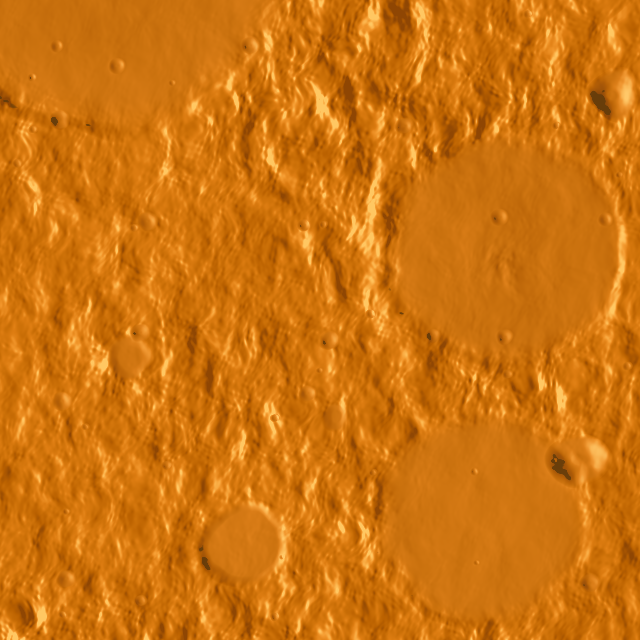
Write a WebGL 1 fragment shader that draws this texture.

```glsl
precision highp float;
// Cratered desert highland seen from above, lit low from the left.
// A height field of craters, scarps and rough ground is differenced
// along the light, and the slope picks a colour from an orange ramp.
uniform vec2 u_resolution;

float hash(vec2 p) {
  vec3 q = fract(vec3(p.xyx) * 0.1031);
  q += dot(q, q.yzx + 33.33);
  return fract((q.x + q.y) * q.z);
}

float noise(vec2 p) {
  vec2 i = floor(p), f = fract(p);
  f = f * f * (3.0 - 2.0 * f);
  return mix(mix(hash(i), hash(i + vec2(1, 0)), f.x),
             mix(hash(i + vec2(0, 1)), hash(i + vec2(1, 1)), f.x), f.y);
}

vec2 noise2(vec2 p) {
  return vec2(noise(p), noise(p + 57.3)) - 0.5;
}

// Carves one crater; land.x is height, land.y is surface roughness.
void crater(inout vec2 land, vec2 offset, float radius, float wallWidth, float depth) {
  float d = length(offset) / radius;
  float wall = smoothstep(1.0 - wallWidth, 1.0, d);
  float ejecta = 0.12 * wall * exp(-5.0 * max(d - 1.0, 0.0));
  land.x += depth * (wall - 1.0 + ejecta);
  land.y *= mix(0.17, 1.0, smoothstep(0.75, 1.0, d));
}

// Small bowls, at most one in each grid cell.
void smallCraters(inout vec2 land, vec2 p) {
  for (int i = 0; i < 2; i++) {
    float level = float(i);
    float cells = 7.0 + 6.0 * level;
    vec2 id = floor(p * cells) + 31.0 * level;
    vec2 center = 0.25 + 0.5 * vec2(hash(id + 3.7), hash(id + 9.1));
    float radius = mix(0.009, 0.016, hash(id + 5.3)) * (1.0 - 0.5 * level);
    if (hash(id + 17.9) < 0.26 - 0.13 * level)
      crater(land, (fract(p * cells) - center) / cells, radius, 0.9, 1.05 * radius);
  }
}

vec2 craters(vec2 p) {
  vec2 land = vec2(0.0, 1.0);
  smallCraters(land, p + 0.002 * noise2(p * 90.0));
  // Ragged rims for the large landforms
  p += 0.02 * noise2(p * 14.0) + 0.006 * noise2(p * 52.0);
  crater(land, p - vec2(0.17, 1.08), 0.30, 0.10, 0.042);   // corner basin
  crater(land, p - vec2(0.79, 0.61), 0.198, 0.13, 0.026);  // wide plain
  crater(land, p - vec2(0.755, 0.193), 0.178, 0.12, 0.020);
  crater(land, p - vec2(0.382, 0.147), 0.072, 0.30, 0.029);
  crater(land, p - vec2(0.905, 0.28), 0.046, 0.80, 0.062); // deep bowls
  crater(land, p - vec2(0.962, 0.85), 0.042, 0.80, 0.058);
  crater(land, p - vec2(0.21, 0.44), 0.038, 0.50, 0.015);  // worn pits
  crater(land, p - vec2(0.527, 0.352), 0.024, 0.60, 0.013);
  return land;
}

// Knobbly ground with a slight diagonal grain, plus winding scarps.
float roughGround(vec2 p) {
  float scarp = 0.010 * smoothstep(0.46, 0.54, noise(p * 6.0 + 4.0));
  vec2 q = mat2(1.15, 0.25, -0.35, 0.85) * (p + 0.014 * noise2(p * 25.0)) * 20.0;
  float height = 0.0, amplitude = 0.07;
  for (int i = 0; i < 4; i++) {
    height += amplitude * noise(q);
    q = mat2(1.92, 0.56, -0.56, 1.92) * q + 13.7;
    amplitude *= 0.45;
  }
  return height + scarp;
}

vec3 orangeRamp(float level) {
  vec3 c = mix(vec3(0.60, 0.30, 0.01), vec3(0.73, 0.38, 0.00), clamp(level, -0.3, 1.0));
  c = mix(c, vec3(0.80, 0.44, 0.03), clamp(level - 1.0, 0.0, 1.0));
  c = mix(c, vec3(0.87, 0.49, 0.07), clamp(level - 2.0, 0.0, 1.0));
  c = mix(c, vec3(0.95, 0.59, 0.17), clamp(level - 3.0, 0.0, 1.0));
  return mix(c, vec3(1.00, 0.75, 0.35), clamp(level - 4.0, 0.0, 1.2));
}

void main() {
  vec2 p = gl_FragCoord.xy / u_resolution;
  vec2 towardShade = 0.0017 * vec2(0.96, 0.28);

  // Slopes along the light
  vec2 ahead = craters(p + towardShade), behind = craters(p - towardShade);
  float relief = (ahead.x - behind.x) / 0.0034;
  float grain = (roughGround(p + towardShade) - roughGround(p - towardShade)) / 0.0034;

  // Smooth floors, patchy uplands and a central knob on the wide plain
  float roughness = 0.5 * (ahead.y + behind.y);
  vec2 knob = (p - vec2(0.785, 0.59)) / 0.032;
  float patches = 0.65 + 0.7 * noise(p * 5.0 + 8.0);
  grain *= roughness * patches + 0.55 * exp(-dot(knob, knob));

  float slope = relief + grain;
  float tone = noise(p * 5.0 + 21.0) + 0.4 * noise(p * vec2(40.0, 17.0)) - 0.7;
  float level = 2.15 + slope + 0.06 * min(slope * slope, 6.0) + 0.8 * tone;
  vec3 color = orangeRamp(level);
  color += (1.0 - roughness) * vec3(-0.01, 0.005, 0.03);

  // Ragged dark gaps in the deepest shade
  float ragged = relief + 0.9 * (noise(p * vec2(110.0, 190.0)) - 0.5);
  float gap = 1.0 - smoothstep(-2.2, -2.0, ragged);
  color = mix(color, vec3(0.38, 0.23, 0.04), 0.85 * gap);
  gl_FragColor = vec4(color, 1.0);
}
```
